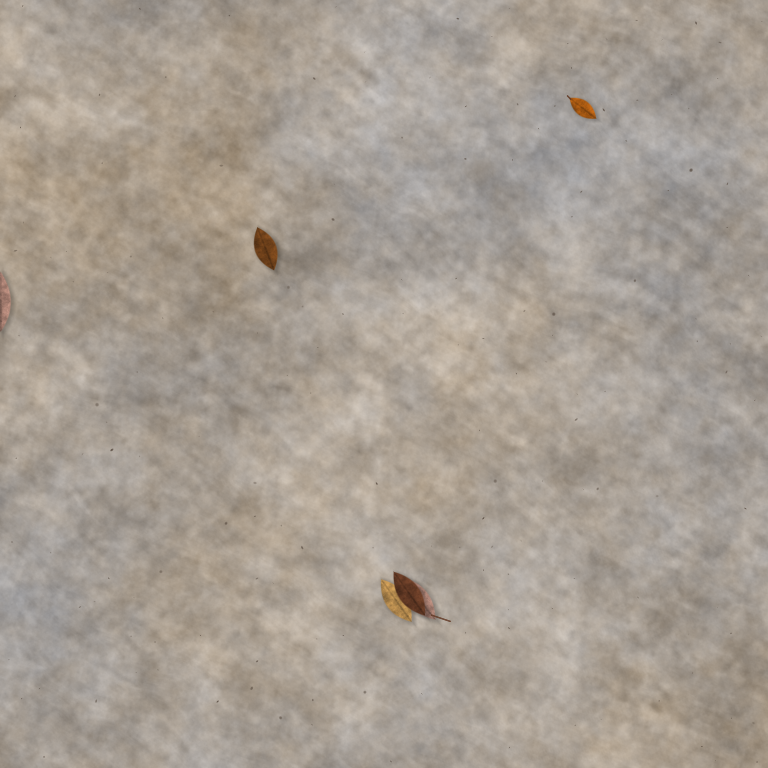
Reproduce this texture procedurally as a three.js fragment shader.

```glsl
varying vec2 vUv;

const vec3 CONCRETE = vec3(0.658, 0.624, 0.586);
const vec3 WARM_SHIFT = vec3(0.018, 0.0, -0.026);
const vec3 SPECK_COLOR = vec3(0.32, 0.27, 0.23);
const vec3 RUST = vec3(0.43, 0.25, 0.10);
const vec3 ORANGE = vec3(0.66, 0.35, 0.07);
const vec3 OCHRE = vec3(0.72, 0.55, 0.31);
const vec3 DARK_BROWN = vec3(0.38, 0.22, 0.14);
const vec3 DUSTY_PINK = vec3(0.62, 0.47, 0.42);

const float CLOUD_CONTRAST = 0.14;
const float MOTTLE_CONTRAST = 0.19;
const float GRAIN_CONTRAST = 0.17;
const float STREAK_CONTRAST = 0.10;
const float STREAK_ANGLE = -0.55;
const float SPECK_CELLS = 26.0;
const float SPECK_CHANCE = 0.24;
const float EDGE = 0.0013;

float hash(vec2 p) {
  return fract(sin(dot(p, vec2(127.1, 311.7))) * 43758.5453);
}

mat2 rotation(float angle) {
  float c = cos(angle), s = sin(angle);
  return mat2(c, -s, s, c);
}

float valueNoise(vec2 p) {
  vec2 cell = floor(p), f = fract(p);
  f = f * f * (3.0 - 2.0 * f);
  float low = mix(hash(cell), hash(cell + vec2(1.0, 0.0)), f.x);
  float high = mix(hash(cell + vec2(0.0, 1.0)), hash(cell + 1.0), f.x);
  return mix(low, high, f.y);
}

// Signed fractal noise centred on zero
float fbm(vec2 p) {
  float sum = 0.0, amplitude = 0.5;
  mat2 turn = rotation(0.65);
  for (int i = 0; i < 4; i++) {
    sum += amplitude * (valueNoise(p) - 0.5);
    p = turn * p * 2.03 + 17.3;
    amplitude *= 0.56;
  }
  return sum;
}

float blot(vec2 uv, vec2 centre, vec2 radius) {
  vec2 q = (uv - centre) / radius;
  return exp(-dot(q, q));
}

// Sparse dark pits, each kept inside its grid cell
float specks(vec2 uv) {
  vec2 cell = floor(uv * SPECK_CELLS);
  float pick = hash(cell + 5.1);
  vec2 jitter = 0.2 + 0.6 * vec2(hash(cell + 11.7), hash(cell + 23.9));
  vec2 q = rotation(6.28 * hash(cell + 31.3)) * (uv - (cell + jitter) / SPECK_CELLS);
  q.y *= 1.0 + 1.2 * hash(cell + 43.7);
  float radius = mix(0.0006, 0.0022, pow(hash(cell + 57.1), 3.0));
  float pit = 1.0 - smoothstep(radius - EDGE, radius + EDGE, length(q));
  return pit * step(pick, SPECK_CHANCE) * mix(0.3, 0.85, hash(cell + 61.9));
}

// Pointed oval; size holds half length and half width
float leafMask(vec2 q, vec2 size, float blur) {
  float x = q.x / size.x;
  float d = abs(q.y) - size.y * (1.0 - x * x);
  return 1.0 - smoothstep(-blur, blur, d);
}

void addLeaf(inout vec3 color, vec2 uv, vec2 centre, float angle, vec2 size, vec3 fill) {
  mat2 turn = rotation(angle);
  vec2 q = turn * (uv - centre);
  vec2 shadowPoint = turn * (uv - centre - vec2(0.003, -0.002));
  color *= 1.0 - 0.22 * leafMask(shadowPoint, size * 1.1, 0.005);
  float rib = 1.0 - smoothstep(0.0, 0.0022, abs(q.y));
  vec3 shade = fill * (1.0 + 0.7 * fbm(q * 140.0) + 0.2 * q.y / size.y - 0.18 * rib);
  color = mix(color, shade, leafMask(q, size, EDGE));
}

void addStem(inout vec3 color, vec2 uv, vec2 start, vec2 end) {
  vec2 along = end - start;
  float t = clamp(dot(uv - start, along) / dot(along, along), 0.0, 1.0);
  float d = length(uv - start - along * t);
  color = mix(color, DARK_BROWN, 0.8 * (1.0 - smoothstep(0.0004, 0.0004 + EDGE, d)));
}

void main() {
  vec2 uv = vUv;
  vec2 warped = uv + 0.06 * vec2(fbm(uv * 6.0), fbm(uv * 6.0 + 40.0));

  // Clouds, mottling, trowel streaks and fine grain
  float tone = CLOUD_CONTRAST * fbm(warped * 3.5 + 3.0);
  tone += MOTTLE_CONTRAST * fbm(warped * 15.0 + 9.0);
  tone += GRAIN_CONTRAST * fbm(uv * 75.0);
  vec2 brushed = rotation(STREAK_ANGLE) * warped;
  tone += STREAK_CONTRAST * fbm(brushed * vec2(14.0, 75.0));

  // Broad worn and stained areas
  float worn = blot(warped, vec2(0.25, 0.38), vec2(0.22, 0.12));
  float pale = blot(warped, vec2(0.56, 0.20), vec2(0.22, 0.18));
  float stain = blot(warped, vec2(0.93, 0.08), vec2(0.13, 0.09));
  float dusk = blot(warped, vec2(0.82, 0.84), vec2(0.24, 0.16));
  tone += 0.025 * worn + 0.03 * pale - 0.06 * stain - 0.035 * dusk;
  vec2 scrape = rotation(1.2) * (uv - vec2(0.668, 0.59));
  tone += 0.05 * blot(scrape, vec2(0.0), vec2(0.032, 0.007)) * (0.6 + valueNoise(uv * 90.0));

  float warmth = 4.0 * fbm(warped * 4.0 + 70.0) + 1.5 * fbm(uv * 40.0 + 90.0);
  warmth += 0.9 * blot(uv, vec2(0.18, 0.88), vec2(0.3)) + 0.6 * stain - 0.8 * pale - 0.7 * dusk;
  vec3 color = CONCRETE + tone + WARM_SHIFT * warmth;
  color = mix(color, SPECK_COLOR, specks(uv));

  // Fallen leaves
  addLeaf(color, uv, vec2(0.759, 0.859), -0.66, vec2(0.022, 0.010), ORANGE);
  addStem(color, uv, vec2(0.743, 0.871), vec2(0.739, 0.875));
  addLeaf(color, uv, vec2(0.346, 0.676), -1.2, vec2(0.030, 0.014), RUST);
  addLeaf(color, uv, vec2(0.001, 0.607), -1.57, vec2(0.039, 0.013), DUSTY_PINK);
  addLeaf(color, uv, vec2(0.516, 0.218), -0.95, vec2(0.034, 0.014), OCHRE);
  addLeaf(color, uv, vec2(0.544, 0.221), -0.88, vec2(0.036, 0.014), DUSTY_PINK);
  addLeaf(color, uv, vec2(0.533, 0.227), -0.95, vec2(0.035, 0.014), DARK_BROWN);
  addStem(color, uv, vec2(0.562, 0.199), vec2(0.586, 0.191));

  gl_FragColor = vec4(color, 1.0);
}
```
